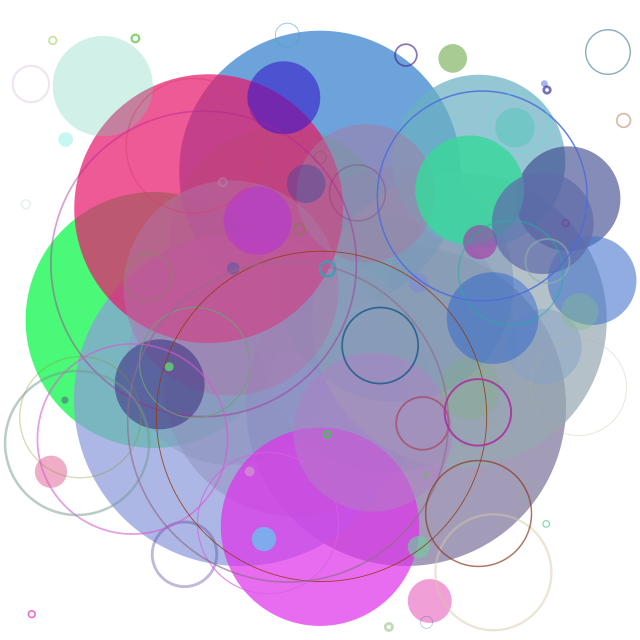
Write a Shadertoy shader that draws this background.

```glsl
// Translucent overlapping discs and thin rings scattered on white
#define BIG_COUNT 8
#define DISC_COUNT 28
#define RING_COUNT 42
#define BIG_ALPHA 0.72
#define ECHO_ALPHA 0.5
#define ECHO_SCALE 0.8
#define MAX_DISC 0.095
#define MAX_RING 0.26
#define SEED 11u
#define PAPER vec3(1.0)

const float TAU = 6.2831853;

// Colour and radius of each large disc, bottom to top
const vec4 BIG[BIG_COUNT] = vec4[BIG_COUNT](
    vec4(0.02, 0.97, 0.27, 0.20),   // green
    vec4(0.50, 0.46, 0.62, 0.25),   // lavender grey
    vec4(0.20, 0.50, 0.80, 0.22),   // blue
    vec4(0.55, 0.61, 0.86, 0.26),   // periwinkle
    vec4(0.59, 0.66, 0.70, 0.23),   // cool grey
    vec4(0.91, 0.10, 0.42, 0.21),   // crimson
    vec4(0.87, 0.20, 0.92, 0.155),  // magenta
    vec4(0.42, 0.69, 0.76, 0.135)); // teal

// Four random values in 0..1 for an index and a layer
vec4 hash4(int index, uint layer) {
    uvec4 v = uvec4(uint(index), layer, SEED, uint(index) * 7u + layer);
    v = v * 1664525u + 1013904223u;
    v += v.yzxy * v.wxyz;
    v ^= v >> 16u;
    v += v.yzxy * v.wxyz;
    return vec4(v >> 8u) / 16777216.0;
}

vec3 hsv(float hue, float sat, float val) {
    vec3 rgb = clamp(abs(fract(hue + vec3(0.0, 2.0, 1.0) / 3.0) * 6.0 - 3.0) - 1.0, 0.0, 1.0);
    return val * mix(vec3(1.0), rgb, sat);
}

// Antialiased coverage of a signed distance
float cover(float dist) {
    return clamp(0.5 - dist * iResolution.y, 0.0, 1.0);
}

float disc(vec2 p, vec2 center, float radius) {
    return cover(length(p - center) - radius);
}

float ring(vec2 p, vec2 center, float radius, float halfWidth) {
    return cover(abs(length(p - center) - radius) - halfWidth);
}

vec2 polar(float turn, float dist) {
    return 0.5 + dist * vec2(cos(turn * TAU), sin(turn * TAU));
}

// Random centre that keeps the whole circle inside the tile
vec2 insideTile(vec2 rnd, float radius) {
    return mix(vec2(radius + 0.004), vec2(0.996 - radius), rnd);
}

void mainImage(out vec4 fragColor, in vec2 fragCoord) {
    vec2 p = fragCoord / iResolution.xy;
    vec3 col = PAPER;

    // Large discs around the middle, each with a muted echo nearer the centre
    for (int i = 0; i < BIG_COUNT; i++) {
        vec4 big = BIG[i];
        float turn = 0.5 + float(i) * 0.375;
        float dist = 0.54 - 1.4 * big.w;
        col = mix(col, big.rgb, BIG_ALPHA * disc(p, polar(turn, dist), big.w));

        vec3 blend = mix(big.rgb, BIG[(i + 6) % BIG_COUNT].rgb, 0.5);
        vec3 muted = mix(blend, vec3(0.62, 0.60, 0.70), 0.4);
        vec2 echoAt = polar(turn + 0.07, dist * 0.6);
        col = mix(col, muted, ECHO_ALPHA * disc(p, echoAt, big.w * ECHO_SCALE));
    }

    // Small and medium discs
    for (int i = 0; i < DISC_COUNT; i++) {
        vec4 place = hash4(i, 1u);
        vec4 look = hash4(i, 2u);
        float radius = mix(0.005, MAX_DISC, place.z * place.z);
        vec3 ink = hsv(mix(0.25, 0.95, look.x), mix(0.25, 0.9, look.y), mix(0.5, 0.95, look.z));
        float alpha = mix(0.25, 0.9, look.w);
        col = mix(col, ink, alpha * disc(p, insideTile(place.xy, radius), radius));
    }

    // Thin rings, a few of them large
    for (int i = 0; i < RING_COUNT; i++) {
        vec4 place = hash4(i, 3u);
        vec4 look = hash4(i, 4u);
        float radius = mix(0.005, MAX_RING, pow(place.z, 3.5));
        float halfWidth = mix(0.0006, 0.0024, place.w);
        vec3 ink = hsv(look.x, mix(0.2, 0.9, look.y), mix(0.5, 0.9, look.z));
        float alpha = mix(0.15, 0.9, look.w);
        vec2 center = insideTile(place.xy, radius + halfWidth);
        col = mix(col, ink, alpha * ring(p, center, radius, halfWidth));
    }

    fragColor = vec4(col, 1.0);
}
```
